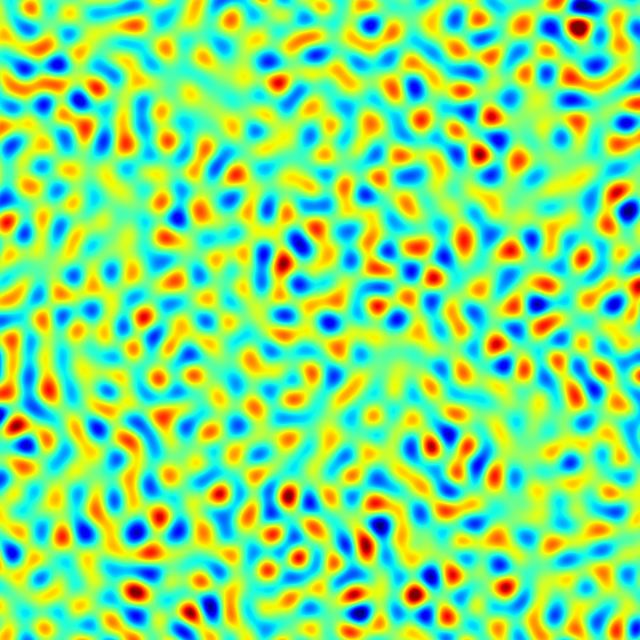
Reproduce this texture procedurally as a Shadertoy shader.

```glsl
// Isotropic band-pass random field shown as a blue-to-red heat map.
// Many plane waves with random phases and similar wavelengths are summed
// into a Gaussian field, which a rainbow colour ramp then tints.

#define WAVE_COUNT 160
#define FREQ_MIN 12.5      // cycles per canvas height
#define FREQ_MAX 22.0
#define FIELD_MEAN 0.503   // centre of the ramp
#define FIELD_SPREAD 0.15  // standard deviation along the ramp
#define SEED 7.0

const float PI = 3.14159265;

float hash(float n) {
    n = fract(n * 0.1031);
    n *= n + 33.33;
    n *= n + n;
    return fract(n);
}

// Sum of plane waves, scaled to unit variance
float bandNoise(vec2 p) {
    float sum = 0.0;
    for (int i = 0; i < WAVE_COUNT; i++) {
        float id = float(i) + SEED * 211.0;
        float angle = PI * (float(i) + hash(id + 0.37)) / float(WAVE_COUNT);
        float freq = mix(FREQ_MIN, FREQ_MAX, hash(id + 531.71));
        float phase = hash(id + 1207.13);
        vec2 dir = vec2(cos(angle), sin(angle));
        sum += cos(2.0 * PI * (freq * dot(p, dir) + phase));
    }
    return sum * sqrt(2.0 / float(WAVE_COUNT));
}

float ramp(float from, float to, float t) {
    return clamp((t - from) / (to - from), 0.0, 1.0);
}

// Dark blue, blue, cyan, green, yellow, red, dark red
vec3 heatColor(float t) {
    float red = ramp(0.35, 0.66, t) - 0.5 * ramp(0.89, 1.0, t);
    float green = ramp(0.125, 0.375, t) - ramp(0.64, 0.91, t);
    float blue = 0.5 + 0.5 * ramp(0.0, 0.11, t) - ramp(0.34, 0.65, t);
    return vec3(red, green, blue);
}

void mainImage(out vec4 fragColor, in vec2 fragCoord) {
    vec2 uv = fragCoord / iResolution.y;
    float level = FIELD_MEAN + FIELD_SPREAD * bandNoise(uv);
    fragColor = vec4(heatColor(level), 1.0);
}
```
